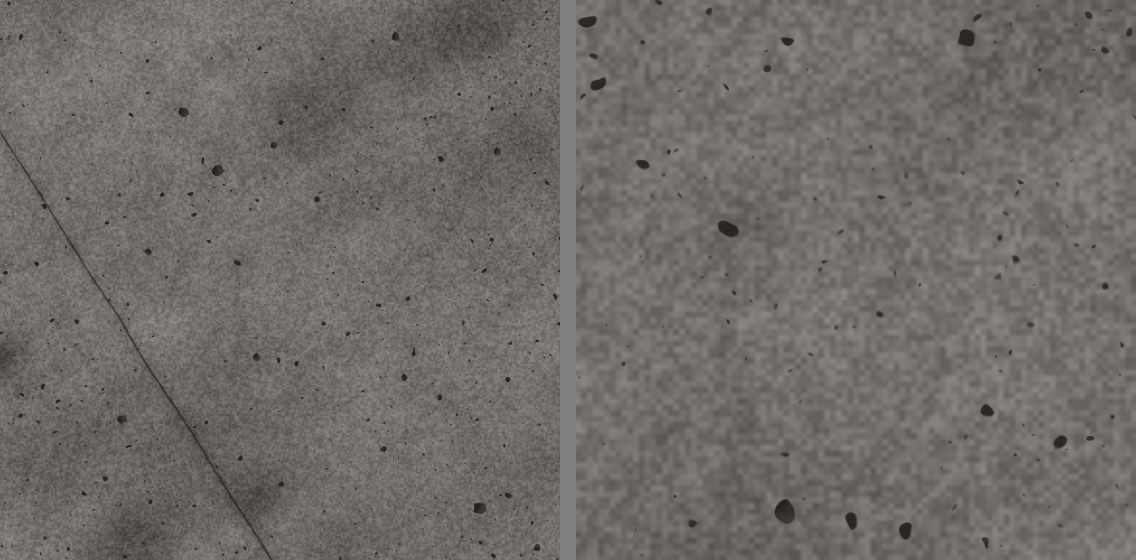
Left, the full canvas; right, a detail of the centre.
Give the GLSL for this texture, as a Shadertoy shader.

```glsl
// Weathered grey concrete: diagonal cloudy mottling and soft stains, fine grain,
// clustered air pores in four sizes, and one long hairline joint.
// Built from value noise, jittered grid cells and a distance to a line.

#define BASE_TONE    0.422
#define MOTTLE       0.200
#define GRAIN        0.125
#define STAIN_DEPTH  0.135
#define PORE_TONE    0.120
#define STREAK_ANGLE 0.55
#define JOINT_START  vec2(0.0, 0.766)
#define JOINT_END    vec2(0.484, 0.0)
#define JOINT_WIDTH  0.0016
#define WARM_SHIFT   vec3(0.0, 0.016, 0.035)

// Integer hash: three values in 0..1 per cell and seed
vec3 hash3(vec2 cell, float seed) {
    uvec3 v = uvec3(ivec3(vec3(cell, seed)));
    v = v * 1664525u + 1013904223u;
    for (int i = 0; i < 2; i++) {
        v.x += v.y * v.z;
        v.y += v.z * v.x;
        v.z += v.x * v.y;
        v ^= v >> 16u;
    }
    return vec3(v >> 8u) / 16777216.0;
}

float valueNoise(vec2 p, float seed) {
    vec2 cell = floor(p), f = fract(p);
    f = f * f * (3.0 - 2.0 * f);
    float low  = mix(hash3(cell, seed).x, hash3(cell + vec2(1, 0), seed).x, f.x);
    float high = mix(hash3(cell + vec2(0, 1), seed).x, hash3(cell + vec2(1, 1), seed).x, f.x);
    return mix(low, high, f.y);
}

float fbm(vec2 p, float seed) {
    float sum = 0.0, weight = 0.5;
    for (int i = 0; i < 5; i++) {
        sum += weight * valueNoise(p, seed + float(i));
        p = p * 2.03 + 7.3;
        weight *= 0.55;
    }
    return sum;
}

mat2 rotation(float angle) {
    float c = cos(angle), s = sin(angle);
    return mat2(c, -s, s, c);
}

// Soft dark clouds stretched along the streaks: centre, length, strength
float stains(vec2 uv) {
    const vec4 clouds[6] = vec4[6](
        vec4(0.81, 0.94, 0.15, 1.00), vec4(0.58, 0.81, 0.13, 0.45),
        vec4(0.00, 0.36, 0.05, 0.80), vec4(0.23, 0.03, 0.10, 0.75),
        vec4(0.45, 0.11, 0.07, 0.75), vec4(0.11, 0.20, 0.13, 0.40));
    float sum = 0.0;
    for (int i = 0; i < 6; i++) {
        vec2 q = rotation(STREAK_ANGLE) * (uv - clouds[i].xy);
        q /= clouds[i].z * vec2(1.0, 0.55);
        sum += clouds[i].w * exp(-dot(q, q));
    }
    return sum * (0.35 + 1.3 * fbm(uv * 14.0, 60.0));
}

// One layer of irregular pores: x is coverage, y is the shaded inner side
vec2 pores(vec2 uv, float cells, float chance, vec2 radii, float soft, float seed) {
    vec2 p = rotation(seed) * uv * cells;
    vec2 cell = floor(p);
    vec3 place = hash3(cell, seed), form = hash3(cell, seed + 1.0);
    vec2 q = (fract(p) - mix(vec2(0.2), vec2(0.8), place.xy)) / cells;
    q = rotation(form.x * 3.14 - seed) * q;
    q.x *= mix(1.0, 1.9, form.y * form.y);
    float radius = mix(radii.x, radii.y, form.z * form.z);
    float hole = 1.0 - smoothstep(radius - soft, radius + soft, length(q));
    float shade = smoothstep(-0.7, 0.8, q.y / radius);
    return vec2(hole * step(place.z, chance), shade);
}

void mainImage(out vec4 fragColor, in vec2 fragCoord) {
    vec2 uv = fragCoord / iResolution.y;
    float soft = max(0.8 / iResolution.y, 0.0009);
    vec2 streak = rotation(STREAK_ANGLE) * uv;

    // Mottled ground, stains and grain
    float cloud = fbm(streak * vec2(2.6, 6.0), 10.0) - 0.46;
    float blotch = fbm(uv * 19.0, 20.0) - 0.46;
    float stain = stains(uv);
    float tone = BASE_TONE + MOTTLE * (0.75 * cloud + 0.4 * blotch);
    tone -= STAIN_DEPTH * stain;
    tone += GRAIN * (valueNoise(uv * 290.0, 30.0) - 0.5);
    tone += 0.5 * GRAIN * (valueNoise(streak * 130.0, 31.0) - 0.5);

    // Pores gather where the surface is rough
    float rough = smoothstep(0.38, 0.62, fbm(uv * 4.0, 40.0));
    rough += smoothstep(0.45, 0.0, distance(uv, vec2(0.94, 0.76)));
    rough += 0.8 * smoothstep(0.45, 0.0, distance(uv, vec2(0.08, 0.22)));
    vec2 ragged = vec2(valueNoise(uv * 150.0, 50.0), valueNoise(uv * 150.0, 51.0)) - 0.5;
    vec2 p = uv + 0.004 * ragged;
    vec2 big = pores(p, 8.0, 0.20, vec2(0.006, 0.012), soft, 71.0);
    float medium = pores(p, 20.0, 0.12 + 0.12 * rough, vec2(0.0028, 0.0058), soft, 82.0).x;
    float small = pores(p, 46.0, 0.08 + 0.14 * rough, vec2(0.0011, 0.0028), soft, 93.0).x;
    float specks = pores(p, 92.0, 0.02 + 0.13 * rough, vec2(0.0007, 0.0016), soft, 104.0).x;
    tone = mix(tone, PORE_TONE + 0.10 * (1.0 - big.y), 0.92 * big.x);
    tone = mix(tone, PORE_TONE, max(0.85 * medium, max(0.75 * small, 0.55 * specks)));

    // Hairline joint with a dusty shadow
    vec2 along = normalize(JOINT_END - JOINT_START);
    vec2 rel = uv - JOINT_START;
    float side = dot(rel, vec2(-along.y, along.x));
    side += 0.005 * (valueNoise(uv * 9.0, 110.0) - 0.5) + 0.25 * 0.004 * ragged.x;
    float wear = valueNoise(vec2(dot(rel, along) * 45.0, 0.5), 112.0);
    float line = 1.0 - smoothstep(JOINT_WIDTH - soft, JOINT_WIDTH + soft, abs(side));
    tone -= 0.07 * exp(-abs(side) / 0.008) * (0.5 + wear);
    tone = mix(tone, PORE_TONE + 0.04, line * mix(0.45, 0.9, wear));

    fragColor = vec4(clamp(tone - WARM_SHIFT, 0.0, 1.0), 1.0);
}
```
